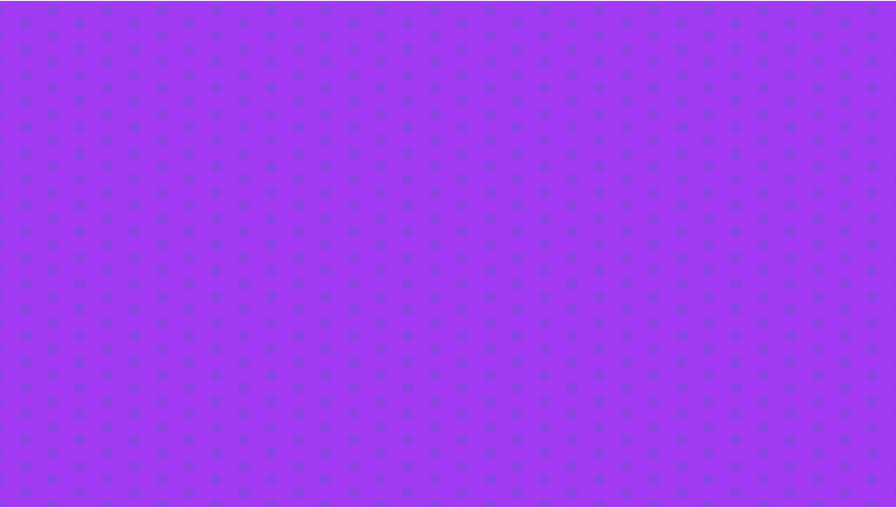
Write a Shadertoy shader that draws this pattern.

```glsl
// Staggered polka dots: muted violet discs on a bright purple ground.
// Each column is a repeat of discs, every second one shifted by half a step;
// a hairline of white shows along the top and bottom edges.

const vec3 GROUND = vec3(0.640, 0.230, 0.960);
const vec3 DOT    = vec3(0.555, 0.265, 0.895);
const vec3 PAPER  = vec3(1.0);

// Lengths are fractions of the canvas height
const vec2  SPACING    = vec2(0.0538, 0.05134);
const vec2  ANCHOR     = vec2(0.6414, 0.5183);
const float DOT_RADIUS = 0.0124;
const float MARGIN     = 0.0017;

// Antialiased fill of a signed distance, one pixel wide
float coverage(float dist, float pixel) {
    return clamp(0.5 - dist / pixel, 0.0, 1.0);
}

// Signed distance to the nearest disc of the half-drop grid
float dotGrid(vec2 p, vec2 spacing, float radius) {
    float column = round(p.x / spacing.x);
    float drop = 0.5 * mod(column, 2.0);
    float row = round(p.y / spacing.y - drop);
    vec2 center = vec2(column, row + drop) * spacing;
    return length(p - center) - radius;
}

// Signed distance to the strips along the top and bottom edges
float edgeStrips(float y, float width) {
    return min(y, 1.0 - y) - width;
}

void mainImage(out vec4 fragColor, in vec2 fragCoord) {
    float pixel = 1.0 / iResolution.y;
    vec2 p = fragCoord * pixel;

    float dots = coverage(dotGrid(p - ANCHOR, SPACING, DOT_RADIUS), pixel);
    float strips = coverage(edgeStrips(p.y, MARGIN), pixel);

    vec3 color = mix(GROUND, DOT, dots);
    color = mix(color, PAPER, strips);
    fragColor = vec4(color, 1.0);
}
```
